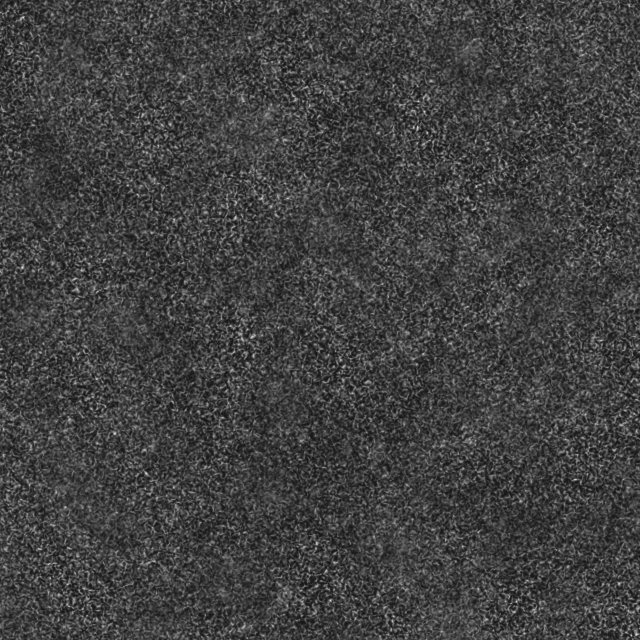
Write a three.js fragment shader that draws this texture.

```glsl
varying vec2 vUv;

vec2 randomGradient(vec2 cell) {
  vec3 p = fract(vec3(cell.xyx) * vec3(0.1031, 0.1030, 0.0973));
  p += dot(p, p.yzx + 33.33);
  float angle = 6.28318 * fract((p.x + p.y) * p.z);
  return vec2(cos(angle), sin(angle));
}

float gradientNoise(vec2 p) {
  vec2 cell = floor(p);
  vec2 f = fract(p);
  vec2 blend = f * f * f * (f * (f * 6.0 - 15.0) + 10.0);
  float a = dot(randomGradient(cell), f);
  float b = dot(randomGradient(cell + vec2(1.0, 0.0)), f - vec2(1.0, 0.0));
  float c = dot(randomGradient(cell + vec2(0.0, 1.0)), f - vec2(0.0, 1.0));
  float d = dot(randomGradient(cell + vec2(1.0, 1.0)), f - vec2(1.0, 1.0));
  return mix(mix(a, b, blend.x), mix(c, d, blend.x), blend.y);
}

// Each layer is turned and shifted so that the lattices never line up.
float layer(vec2 uv, float frequency, float angle) {
  float c = cos(angle), s = sin(angle);
  return gradientNoise(mat2(c, s, -s, c) * uv * frequency + 400.0 + 37.0 * angle);
}

void main() {
  vec2 uv = vUv;

  // A slight warp makes the grains irregular.
  vec2 warped = uv + 0.003 * vec2(layer(uv, 90.0, 0.3), layer(uv, 90.0, 1.9));

  // Fine mineral grain
  float grain = 2.0 * layer(warped, 290.0, 0.5)
              + 3.2 * layer(warped, 205.0, 1.1)
              + 1.9 * layer(warped, 120.0, 2.3);

  // Cloudy tone, from small mottles to broad drifts
  float mottle = 1.1 * layer(warped, 58.0, 0.8)
               + 0.8 * layer(uv, 24.0, 2.7)
               + 0.5 * layer(uv, 7.0, 1.4)
               + 0.4 * layer(uv, 2.6, 0.2);

  // Soft pale blotches with weaker grain
  float blotch = smoothstep(0.24, 0.5, layer(warped, 34.0, 1.7) + 0.4 * layer(uv, 5.0, 2.1));
  float roughness = 1.0 + 0.6 * layer(uv, 9.0, 0.9) - 0.25 * blotch;
  float tone = grain * roughness + mottle + 0.5 * blotch;

  // Sparse bright flecks
  float fleck = smoothstep(0.4, 0.6, layer(warped, 140.0, 2.9));

  float grey = 0.238 + 0.09 * tone + 0.014 * tone * tone + 0.16 * fleck;
  gl_FragColor = vec4(vec3(clamp(grey, 0.05, 0.85)), 1.0);
}
```
